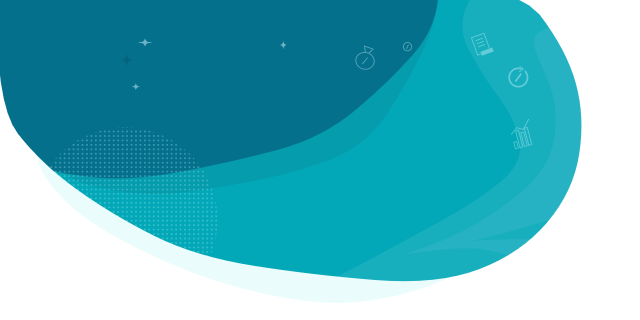
A Shadertoy shader for this background:

```glsl
const int N = 12;

// Signed distance to a closed quadratic B-spline; a doubled point makes a corner
float blob(vec2 p, vec2 c[N]) {
    float d = 1e9, side = 1.0;
    vec2 a = 0.5 * (c[N - 1] + c[0]);
    for (int i = 0; i < N; i++) {
        vec2 start = 0.5 * (c[(i + N - 1) % N] + c[i]);
        vec2 end = 0.5 * (c[i] + c[(i + 1) % N]);
        for (int k = 1; k <= 8; k++) {
            float t = float(k) / 8.0;
            vec2 b = mix(mix(start, c[i], t), mix(c[i], end, t), t);
            vec2 e = b - a, w = p - a;
            vec2 q = w - e * clamp(dot(w, e) / max(dot(e, e), 1e-6), 0.0, 1.0);
            d = min(d, dot(q, q));
            if ((a.y > p.y) != (b.y > p.y) && p.x < a.x + e.x * (p.y - a.y) / e.y) side = -side;
            a = b;
        }
    }
    return side * sqrt(d);
}

float line(vec2 p, vec2 a, vec2 b) {
    vec2 w = p - a, e = b - a;
    return length(w - e * clamp(dot(w, e) / dot(e, e), 0.0, 1.0));
}

float ring(vec2 p, float r) { return abs(length(p) - r); }

float box(vec2 p, vec2 halfSize) {
    vec2 q = abs(p) - halfSize;
    return length(max(q, 0.0)) + min(max(q.x, q.y), 0.0);
}

vec2 turn(vec2 p, float a) { return mat2(cos(a), -sin(a), sin(a), cos(a)) * p; }

float sparkle(vec2 p, float r) {
    p = abs(p);
    return (sqrt(p.x) + sqrt(p.y) - sqrt(r)) * sqrt(r) * 0.6;
}

// Distance to the thin line icons
float icons(vec2 p) {
    // Pouch with a tied neck, and a small coin
    vec2 q = turn(p - vec2(438, 73), 0.25);
    float d = ring(q * vec2(0.95, 1.05), 10.5);
    d = min(d, line(q, vec2(-2, -10), vec2(-5, -17)));
    d = min(d, line(q, vec2(-5, -17), vec2(6, -16)));
    d = min(d, line(q, vec2(6, -16), vec2(2, -10)));
    d = min(d, line(q, vec2(-2, 4), vec2(2, -4)));
    q = p - vec2(489, 56);
    d = min(d, min(ring(q, 5.0), line(q, vec2(-1, 2), vec2(1, -2))));

    // Sheet with ruled rows and a curled foot
    q = turn(p - vec2(577, 53), -0.35);
    d = min(d, abs(box(q, vec2(8, 11))));
    for (float y = -6.0; y < 6.0; y += 4.0)
        d = min(d, line(q, vec2(-4, y), vec2(4, y)));
    d = min(d, box(q - vec2(4, 11), vec2(7, 2)));

    // Coin with an open arrow ring
    q = p - vec2(622, 93);
    d = min(d, max(ring(q, 11.0) - 0.5, 3.0 - length(q - vec2(6, -9))));
    d = min(d, line(q, vec2(2, -13), vec2(6, -10)));
    d = min(d, line(q, vec2(6, -10), vec2(1, -7)));
    d = min(d, line(q, vec2(-3, 4), vec2(3, -4)) - 0.5);

    // Rising bars under a trend line
    q = turn(p - vec2(628, 176), -0.25);
    for (int i = 0; i < 4; i++) {
        float h = 4.0 + 2.2 * float(i) + 4.0 * float(i == 1);
        d = min(d, abs(box(q - vec2(-8.0 + 5.5 * float(i), -h), vec2(1.8, h))));
    }
    d = min(d, line(q, vec2(-10, -18), vec2(-2, -24)));
    d = min(d, line(q, vec2(-2, -24), vec2(5, -20)));
    return min(d, line(q, vec2(5, -20), vec2(14, -30)));
}

void mainImage(out vec4 fragColor, in vec2 fragCoord) {
    // Canvas is 384 units high, y running down from the top
    float px = 384.0 / iResolution.y;
    vec2 p = vec2(fragCoord.x, iResolution.y - fragCoord.y) * px;
    #define COVER(d) clamp(0.5 - (d) / px, 0.0, 1.0)

    float halo = blob(p, vec2[N](vec2(45, 165), vec2(45, 205), vec2(95, 260), vec2(185, 310),
        vec2(285, 347), vec2(395, 367), vec2(480, 356), vec2(550, 330), vec2(600, 300),
        vec2(400, 250), vec2(200, 200), vec2(80, 180)));
    float body = blob(p, vec2[N](vec2(0, -150), vec2(-7, 124), vec2(50, 197), vec2(135, 258),
        vec2(235, 308), vec2(375, 330), vec2(525, 342), vec2(625, 304), vec2(688, 230),
        vec2(702, 140), vec2(680, 60), vec2(615, -25)));
    float band = blob(p, vec2[N](vec2(590, -40), vec2(545, 27), vec2(580, 92), vec2(615, 138),
        vec2(630, 193), vec2(575, 240), vec2(480, 292), vec2(400, 335), vec2(300, 380),
        vec2(760, 400), vec2(800, 100), vec2(700, -80)));
    float rim = blob(p, vec2[N](vec2(672, 28), vec2(636, 42), vec2(648, 75), vec2(667, 118),
        vec2(667, 175), vec2(640, 222), vec2(560, 278), vec2(487, 305), vec2(487, 305),
        vec2(590, 285), vec2(720, 245), vec2(760, 100)));
    float sliver = blob(p, vec2[N](vec2(487, 305), vec2(487, 305), vec2(550, 290), vec2(600, 287),
        vec2(680, 287), vec2(720, 300), vec2(700, 340), vec2(660, 325), vec2(620, 309),
        vec2(580, 298), vec2(545, 298), vec2(515, 301)));
    float shade = blob(p, vec2[N](vec2(530, -60), vec2(526, 20), vec2(493, 92), vec2(440, 175),
        vec2(355, 207), vec2(265, 225), vec2(180, 236), vec2(95, 222), vec2(60, 195),
        vec2(-60, 100), vec2(100, -150), vec2(500, -150)));
    float deep = blob(p, vec2[N](vec2(525, -60), vec2(527, 30), vec2(465, 100), vec2(387, 165),
        vec2(285, 193), vec2(150, 219), vec2(45, 203), vec2(-30, 190), vec2(-60, 100),
        vec2(-60, -80), vec2(200, -150), vec2(500, -150)));

    // Layers of the body
    vec3 teal = vec3(0.01, 0.66, 0.72);
    teal = mix(teal, vec3(0.09, 0.685, 0.745), COVER(band));
    teal = mix(teal, vec3(0.15, 0.70, 0.765), COVER(min(rim, sliver)));
    teal = mix(teal, vec3(0.02, 0.61, 0.68), COVER(shade));
    teal = mix(teal, vec3(0.02, 0.44, 0.55), COVER(deep));

    // Disc of dots
    float dots = length(mod(p, 5.35) - 2.675) - 1.1;
    teal = mix(teal, vec3(0.6, 0.9, 0.93), 0.35 * COVER(dots) * COVER(length(p - vec2(150, 264)) - 111.0));

    // Sparkles and icons
    float stars = min(sparkle(p - vec2(174, 51), 7.0), sparkle(p - vec2(340, 54), 5.5));
    stars = min(stars, sparkle(p - vec2(163, 104), 5.5));
    teal = mix(teal, vec3(0.01, 0.38, 0.48), 0.8 * COVER(sparkle(p - vec2(152, 72), 9.0)));
    teal = mix(teal, vec3(0.85, 0.97, 1.0), 0.5 * COVER(stars));
    teal = mix(teal, vec3(0.85, 0.97, 1.0), 0.4 * COVER(icons(p) - 0.5));

    vec3 color = mix(vec3(1), vec3(0.92, 0.987, 0.99), COVER(halo));
    fragColor = vec4(mix(color, teal, COVER(body)), 1.0);
}
```
